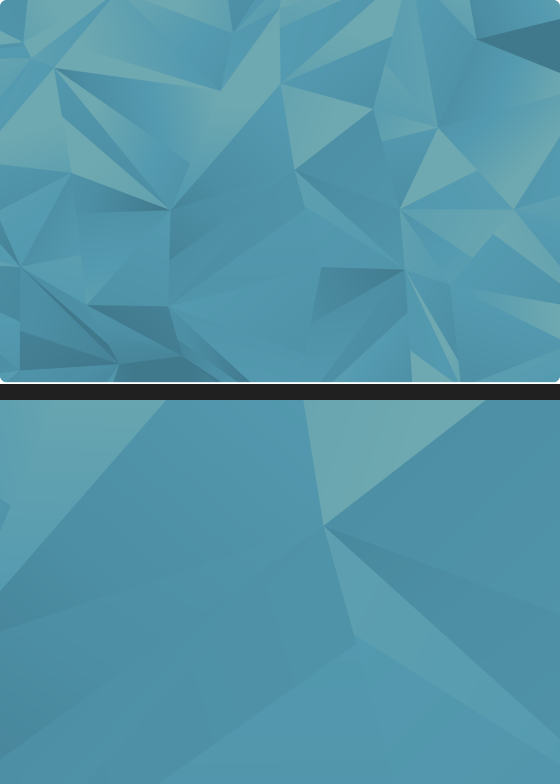
Top, the full canvas; bottom, a detail of the centre.
A Shadertoy shader for this background:

```glsl
// Low-poly background of teal and sage facets with soft inner gradients.
// A jittered grid is split into triangles, some of them cut again into slivers;
// each takes a hashed tone biased by broad pools of light and shade.

const float CELL = 0.25;     // grid spacing, in canvas heights
const float JITTER = 0.88;   // below 1.0, so neighbouring quads never overlap

vec3 hash32(vec2 p) {
    vec3 q = fract(vec3(p.xyx) * vec3(0.1031, 0.1030, 0.0973));
    q += dot(q, q.yxz + 33.33);
    return fract((q.xxy + q.yzz) * q.zyx);
}

vec2 gridVertex(vec2 id) {
    return id + (hash32(id + 38.0).xy - 0.5) * JITTER;
}

// Signed distance to the line a-b, positive on its left
float leftOf(vec2 p, vec2 a, vec2 b) {
    vec2 along = normalize(b - a);
    return along.x * (p.y - a.y) - along.y * (p.x - a.x);
}

float pool(vec2 p, vec2 centre, float radius) {
    vec2 d = (p - centre) / radius;
    return exp(-dot(d, d));
}

// Broad light and shade, p in canvas heights
float ambientTone(vec2 p) {
    float light = 0.34 * pool(p, vec2(0.28, 0.82), 0.36)
                + 0.28 * pool(p, vec2(0.90, 0.86), 0.20)
                + 0.36 * pool(p, vec2(1.22, 0.15), 0.22)
                + 0.30 * pool(p, vec2(1.16, 0.55), 0.15);
    float shade = 0.56 * pool(p, vec2(0.30, 0.02), 0.40)
                + 0.30 * pool(p, vec2(0.98, 0.20), 0.15)
                + 0.40 * pool(p, vec2(1.45, 0.90), 0.25);
    return 0.60 + light - shade;
}

vec3 palette(float tone) {
    vec3 shadow = vec3(0.25, 0.47, 0.55);
    vec3 deep   = vec3(0.30, 0.56, 0.645);
    vec3 water  = vec3(0.33, 0.605, 0.69);
    vec3 sage   = vec3(0.43, 0.66, 0.69);
    float t = 3.0 * tone;
    vec3 colour = mix(shadow, deep, clamp(t, 0.0, 1.0));
    colour = mix(colour, water, clamp(t - 1.0, 0.0, 1.0));
    return mix(colour, sage, clamp(t - 2.0, 0.0, 1.0));
}

// Facet colour weighted by its smooth coverage, with the coverage in w
vec4 facet(vec2 p, vec2 a, vec2 b, vec2 c, vec2 seed, float blur) {
    float inside = min(leftOf(p, a, b), min(leftOf(p, b, c), leftOf(p, c, a)));
    vec2 centre = (a + b + c) / 3.0;
    vec3 rnd = hash32(seed);
    float angle = 6.2832 * rnd.y;
    float slope = dot(p - centre, vec2(cos(angle), sin(angle)));
    float calm = pool(centre * CELL, vec2(0.75, 0.42), 0.32);
    float relief = (rnd.x - 0.5) * 0.85 + slope * mix(0.1, 0.6, rnd.z);
    float tone = ambientTone(centre * CELL) + (1.0 - 0.72 * calm) * relief;
    return vec4(palette(tone), 1.0) * smoothstep(-blur, blur, inside);
}

// A triangle, often cut from corner a to a point on the far side
vec4 cutFacet(vec2 p, vec2 a, vec2 b, vec2 c, vec2 seed, float blur) {
    vec3 rnd = hash32(seed + 57.0);
    if (rnd.x > 0.55) return facet(p, a, b, c, seed, blur);
    vec2 cut = mix(b, c, mix(0.25, 0.75, rnd.y));
    return facet(p, a, b, cut, seed, blur) + facet(p, a, cut, c, seed + 0.5, blur);
}

// Two triangles of one quad, split along a diagonal that stays inside it
vec4 quadFacets(vec2 p, vec2 id, float blur) {
    vec2 a = gridVertex(id);
    vec2 b = gridVertex(id + vec2(1.0, 0.0));
    vec2 c = gridVertex(id + vec2(1.0, 1.0));
    vec2 d = gridVertex(id + vec2(0.0, 1.0));
    bool acInside = leftOf(b, a, c) < 0.0 && leftOf(d, a, c) > 0.0;
    bool bdInside = leftOf(c, b, d) < 0.0 && leftOf(a, b, d) > 0.0;
    vec2 seed = id * 2.0 + 140.0;
    vec2 next = seed + vec2(1.0, 0.0);
    if (acInside && (!bdInside || hash32(id + 19.0).z > 0.5)) {
        return cutFacet(p, a, b, c, seed, blur) + cutFacet(p, c, d, a, next, blur);
    }
    return cutFacet(p, b, d, a, seed, blur) + cutFacet(p, d, b, c, next, blur);
}

float roundedBox(vec2 p, vec2 halfSize, float radius) {
    vec2 q = abs(p) - halfSize + radius;
    return length(max(q, 0.0)) + min(max(q.x, q.y), 0.0) - radius;
}

void mainImage(out vec4 fragColor, in vec2 fragCoord) {
    float pixel = 1.0 / iResolution.y;
    vec2 canvas = fragCoord * pixel;
    vec2 p = canvas / CELL;
    vec4 sum = vec4(0.0);
    for (int k = 0; k < 9; k++) {
        vec2 offset = vec2(k % 3 - 1, k / 3 - 1);
        sum += quadFacets(p, floor(p) + offset, 0.7 * pixel / CELL);
    }
    vec3 colour = sum.rgb / max(sum.w, 1e-4);

    // Card with rounded corners over white, with a thin gap below
    vec2 gap = vec2(0.0, 0.0045);
    vec2 halfSize = 0.5 * (iResolution.xy * pixel - gap);
    float edge = roundedBox(canvas - gap - halfSize, halfSize, 0.017);
    colour = mix(colour, vec3(1.0), smoothstep(-0.5 * pixel, 0.5 * pixel, edge));
    fragColor = vec4(colour, 1.0);
}
```
